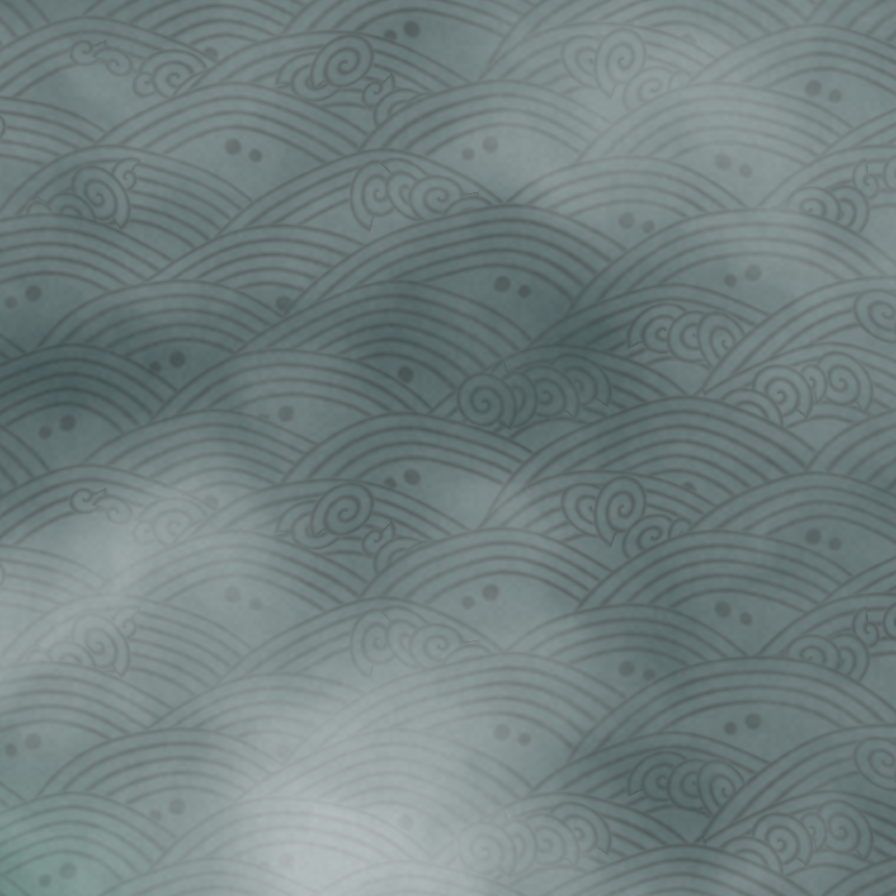
Write a WebGL 1 fragment shader that draws this pattern.

```glsl
precision highp float;
// Overlapping sea waves in misty grey teal: staggered rows of uneven arches,
// some with spray dots or hooked foam, painted back to front by a loop.
// The layout repeats twice down and varies across; drifting fog veils it.

uniform vec2 u_resolution;

const float TAU = 6.28318;
const float REPEATS_DOWN = 2.0;
const float ROWS_PER_REPEAT = 7.0;
const float WAVES_ACROSS = 3.5;
const float COLUMN_CYCLE = 7.0;      // waves before a row repeats
const vec2  LAYOUT_SHIFT = vec2(0.086, 0.0454);
const vec2  CREST_JITTER = vec2(0.075, 0.020);
const float WAVE_POWER = 1.75;       // below 2 straightens the flanks
const float BAND_PITCH = 0.0164;
const float CURL_PITCH = 0.0150;
const float LINE_HALF = 0.0024;
const float LINE_SOFT = 0.0032;
const float FOG_MEAN = 0.40;
const float FOG_CONTRAST = 1.28;
const vec3  DARK_TEAL = vec3(0.295, 0.370, 0.372);
const vec3  PALE_MIST = vec3(0.690, 0.730, 0.728);
const vec3  INK_TINT = vec3(0.855, 0.82, 0.825);

float hash(vec2 p) {
  return fract(sin(dot(p, vec2(127.1, 311.7))) * 43758.5453);
}

float noise(vec2 p) {
  vec2 i = floor(p), f = fract(p);
  f = f * f * (3.0 - 2.0 * f);
  return mix(mix(hash(i), hash(i + vec2(1.0, 0.0)), f.x),
             mix(hash(i + vec2(0.0, 1.0)), hash(i + 1.0), f.x), f.y);
}

float fbm(vec2 p) {
  float sum = 0.0, gain = 0.5;
  for (int i = 0; i < 5; i++) {
    sum += gain * noise(p);
    p = mat2(1.6, 1.2, -1.2, 1.6) * p + 3.7;
    gain *= 0.5;
  }
  return sum;
}

// Mask of everything closer than the given width
float within(float dist, float width) {
  float soft = max(LINE_SOFT, 0.75 / u_resolution.y);
  return 1.0 - smoothstep(width - soft, width + soft, dist);
}

// Distance to the nearest of evenly spaced lines
float stripeDistance(float t, float pitch) {
  return abs(fract(t + 0.5) - 0.5) * pitch;
}

// One wave with its crest at the origin, painted over the ink behind it
float paintWave(float ink, vec2 q, vec2 id) {
  float kind = hash(id + 5.3);
  float side = hash(id + 8.1) < 0.5 ? -1.0 : 1.0;
  float bands = 3.0 + floor(hash(id + 2.7) * 4.0);

  // Arched bands, leaning and of varied size
  float radius = mix(0.135, 0.175, hash(id + 6.6));
  float squash = mix(0.70, 0.84, hash(id + 3.9));
  float lean = 0.45 * (hash(id + 1.9) - 0.5);
  vec2 s = vec2((q.x + lean * q.y) * squash, max(q.y + radius, 0.0));
  s = pow(max(abs(s), 0.00001), vec2(WAVE_POWER));
  float depth = radius - pow(s.x + s.y, 1.0 / WAVE_POWER);
  float band = depth / BAND_PITCH;
  float line = within(stripeDistance(band, BAND_PITCH), LINE_HALF);
  line *= 1.0 - step(bands + 0.5, band);

  // Spray dots in the hollow
  vec2 dotPos = q + vec2(0.0, bands * BAND_PITCH + 0.022);
  float spray = min(length(dotPos) - 0.009,
                    length(dotPos - vec2(0.025 * side, -0.009)) - 0.007);
  line = max(line, within(spray, 0.0) * step(kind, 0.6));
  ink = mix(ink, line, within(-depth, LINE_HALF));

  // Foam hooks tumbling down one shoulder, each a spiral with a closed tip
  if (kind > 0.62) {
    for (int k = 0; k < 5; k++) {
      float n = float(k);
      float turns = 1.0 + step(0.45, hash(id + n * 3.1));
      vec2 c = q - vec2(side * (0.034 * n - 0.01),
                        -0.024 - 0.013 * n - 0.03 * hash(id + n * 1.7));
      float tilt = TAU * hash(id + n * 2.3);
      c = mat2(cos(tilt), sin(tilt), -sin(tilt), cos(tilt)) * c;
      c *= vec2(0.88, 1.12);
      float rings = length(c) / CURL_PITCH;
      float turn = rings - atan(c.y * side, c.x + 0.00001) / TAU;
      float curl = within(stripeDistance(turn, CURL_PITCH), LINE_HALF);
      float tip = step(c.x, 0.0) * step(abs(rings - turns), 0.5);
      curl = max(curl, within(abs(c.y), LINE_HALF) * tip);
      ink = mix(ink, curl, within((turn - turns) * CURL_PITCH, LINE_HALF));
    }
  }
  return ink;
}

// Line mask of the whole sea, far rows first
float waveInk(vec2 p) {
  float rowCount = ROWS_PER_REPEAT * REPEATS_DOWN;
  // Hand-drawn wobble that keeps the vertical repeat
  p += 0.002 * sin(TAU * REPEATS_DOWN * 3.0 * p.yx + 1.3);
  p -= LAYOUT_SHIFT;
  float baseRow = floor(p.y * rowCount), ink = 0.0;
  for (int j = 0; j < 6; j++) {
    float row = baseRow + 4.0 - float(j);
    float phase = fract(mod(row + 1.0, ROWS_PER_REPEAT) * 3.0 / ROWS_PER_REPEAT);
    float nearest = floor(p.x * WAVES_ACROSS - phase + 0.5);
    for (int i = -1; i <= 1; i++) {
      float col = nearest + float(i);
      vec2 id = vec2(mod(col, COLUMN_CYCLE), mod(row, ROWS_PER_REPEAT));
      vec2 jitter = vec2(hash(id + 0.7), hash(id + 4.4)) - 0.5;
      vec2 crest = vec2((col + phase) / WAVES_ACROSS, row / rowCount);
      ink = paintWave(ink, p - crest - jitter * CREST_JITTER, id);
    }
  }
  return ink;
}

float cloud(vec2 p, vec2 centre, vec2 size) {
  vec2 d = (p - centre) / size;
  return exp(-dot(d, d));
}

// Fog brightness, from dark water (0) to pale mist (1)
float fogTone(vec2 p) {
  vec2 w = p + 0.16 * (vec2(fbm(p * 5.0), fbm(p * 5.0 + 9.2)) - 0.48);
  float tone = 0.50 * (fbm(w * vec2(5.0, 6.5) + 2.0) - 0.48) - 0.03;
  tone += 0.42 * cloud(w, vec2(0.40, 0.07), vec2(0.24, 0.16));
  tone += 0.25 * cloud(w, vec2(0.12, 0.35), vec2(0.27, 0.14));
  tone += 0.15 * cloud(w, vec2(0.50, 0.26), vec2(0.16, 0.10));
  tone += 0.14 * cloud(w, vec2(0.60, 0.82), vec2(0.34, 0.14));
  tone += 0.14 * cloud(w, vec2(0.37, 0.56), vec2(0.06, 0.08));
  tone -= 0.28 * cloud(w, vec2(0.63, 0.61), vec2(0.17, 0.12));
  tone -= 0.27 * cloud(w, vec2(0.09, 0.58), vec2(0.25, 0.09));
  tone -= 0.22 * cloud(w, vec2(0.74, 0.15), vec2(0.14, 0.10));
  return clamp(FOG_MEAN + FOG_CONTRAST * tone, 0.0, 1.0);
}

void main() {
  vec2 p = gl_FragCoord.xy / u_resolution;
  float tone = fogTone(p);
  vec3 color = mix(DARK_TEAL, PALE_MIST, tone);
  color += vec3(-0.03, 0.02, 0.0) * cloud(p, vec2(0.0), vec2(0.16, 0.12));

  // Ink fades under thick mist and wears unevenly
  float strength = mix(1.0, 0.25, smoothstep(0.25, 0.85, tone));
  strength *= 0.7 + 0.5 * noise(p * 14.0);
  color *= mix(vec3(1.0), INK_TINT, waveInk(p) * strength);

  // Fine paper grain
  color += 0.022 * (noise(p * 190.0) - 0.5);
  gl_FragColor = vec4(color, 1.0);
}
```
